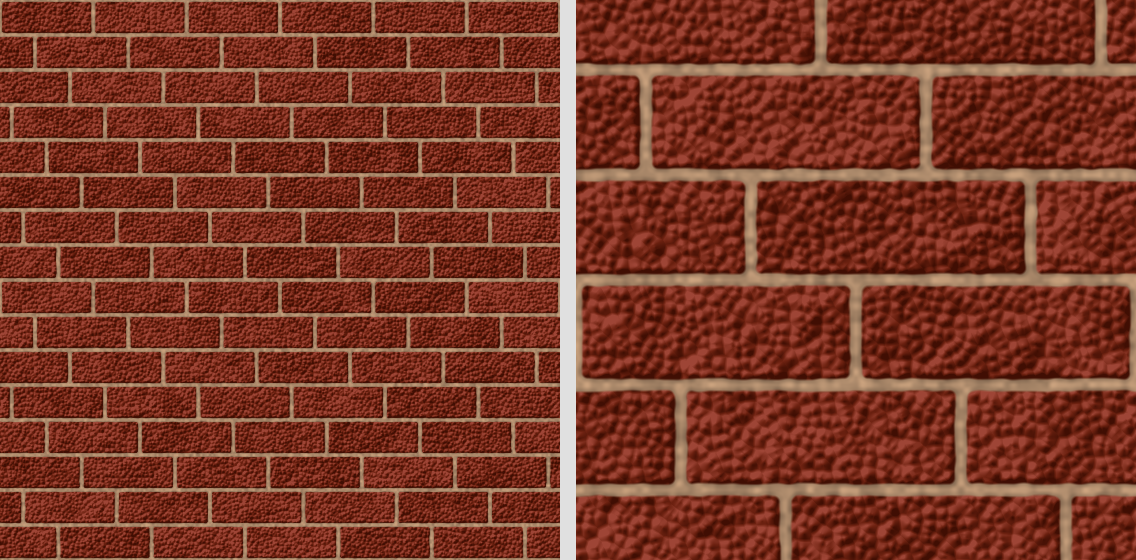
Left: the whole. Right: its middle third, enlarged.
A Shadertoy shader for this texture:

```glsl
const vec2 BRICKS = vec2(6.0, 16.0);       // repeats across and down
const float ROW_SHIFT = 0.375;             // shift per row, in bricks
const float MORTAR_WIDTH = 0.0072;
const float CORNER_RADIUS = 0.0035;
const float EDGE_WOBBLE = 0.0012;
const float BEVEL_WIDTH = 0.0045;
const float GRAIN_CELLS = 150.0;
const float FINE_CELLS = 256.0;
const float PATCH_CELLS = 40.0;
const float EMBOSS_REACH = 0.0014;
const float EMBOSS_GAIN = 1.15;
const float BRICK_VARIATION = 0.16;
const vec2 LIGHT_DIR = vec2(-0.6, 0.8);

const vec3 BRICK_DARK = vec3(0.25, 0.055, 0.01);
const vec3 BRICK_MID = vec3(0.43, 0.132, 0.066);
const vec3 BRICK_LIGHT = vec3(0.62, 0.27, 0.21);
const vec3 MORTAR_COLOR = vec3(0.70, 0.56, 0.435);

// Integer hash giving two values in 0..1
vec2 hash2(vec2 p) {
    uvec2 v = uvec2(ivec2(p)) * 1664525u + 1013904223u;
    v.x += v.y * 1664525u;
    v.y += v.x * 1664525u;
    v ^= v >> 16u;
    v.x += v.y * 1664525u;
    v.y += v.x * 1664525u;
    v ^= v >> 16u;
    return vec2(v & 65535u) / 65535.0;
}

// Value noise wrapping over the unit square
float valueNoise(vec2 uv, float cells) {
    vec2 p = uv * cells;
    vec2 i = floor(p);
    vec2 f = fract(p);
    f = f * f * (3.0 - 2.0 * f);
    float a = hash2(mod(i, cells)).x;
    float b = hash2(mod(i + vec2(1, 0), cells)).x;
    float c = hash2(mod(i + vec2(0, 1), cells)).x;
    float d = hash2(mod(i + vec2(1, 1), cells)).x;
    return mix(mix(a, b, f.x), mix(c, d, f.x), f.y);
}

// Wrapping cellular noise: distance to the nearest feature point
float cellNoise(vec2 uv, float cells) {
    vec2 p = uv * cells;
    vec2 i = floor(p);
    float nearest = 4.0;
    for (int y = -1; y <= 1; y++) {
        for (int x = -1; x <= 1; x++) {
            vec2 id = i + vec2(x, y);
            vec2 delta = id + hash2(mod(id, cells)) - p;
            nearest = min(nearest, dot(delta, delta));
        }
    }
    return sqrt(nearest);
}

// Height of the rough brick face
float roughHeight(vec2 uv) {
    return 0.6 * valueNoise(uv, GRAIN_CELLS * 0.5) - cellNoise(uv, GRAIN_CELLS);
}

float roundedBox(vec2 p, vec2 halfSize, float radius) {
    vec2 q = abs(p) - halfSize + radius;
    return length(max(q, 0.0)) + min(max(q.x, q.y), 0.0) - radius;
}

void mainImage(out vec4 fragColor, in vec2 fragCoord) {
    vec2 uv = fragCoord / iResolution.xy;
    float pixel = 1.0 / min(iResolution.x, iResolution.y);

    // Staggered brick grid
    vec2 grid = uv * BRICKS;
    float row = floor(grid.y);
    grid.x -= ROW_SHIFT * (BRICKS.y - 1.0 - row);
    vec2 brickId = mod(floor(grid), BRICKS);
    vec2 local = (fract(grid) - 0.5) / BRICKS;
    vec2 halfSize = 0.5 / BRICKS - 0.5 * MORTAR_WIDTH;

    // Brick outline, slightly uneven
    float fine = valueNoise(uv, FINE_CELLS) - 0.5;
    float wobble = valueNoise(uv, GRAIN_CELLS) - 0.5;
    float dist = roundedBox(local, halfSize, CORNER_RADIUS) + wobble * EDGE_WOBBLE;
    float brickMask = 1.0 - smoothstep(-0.6, 0.6, dist / max(pixel, 0.0016));

    // Embossed grain lit from the upper left
    vec2 reach = LIGHT_DIR * EMBOSS_REACH;
    float emboss = roughHeight(uv - reach) - roughHeight(uv + reach);
    float tone = 0.57 + EMBOSS_GAIN * emboss + 0.45 * fine;
    tone += 0.25 * (valueNoise(uv, PATCH_CELLS) - 0.5);
    tone += BRICK_VARIATION * (hash2(brickId + 37.0).x - 0.5);

    // Bevel: dark lower and right edges, faint highlight opposite
    vec2 slope = sign(local) * smoothstep(-BEVEL_WIDTH, 0.0, abs(local) - halfSize);
    float bevel = dot(slope, LIGHT_DIR);
    tone += bevel < 0.0 ? 0.85 * bevel : 0.12 * bevel;
    tone = clamp(tone, 0.0, 1.0);
    vec3 brick = mix(BRICK_DARK, BRICK_MID, min(tone * 2.0, 1.0));
    brick = mix(brick, BRICK_LIGHT, max(tone * 2.0 - 1.0, 0.0));

    // Sandy mortar, darker where it meets the bricks
    float contact = smoothstep(0.5 * MORTAR_WIDTH, 0.0, dist);
    vec3 mortar = MORTAR_COLOR * (1.0 + 0.22 * fine + 0.12 * wobble - 0.15 * contact);

    fragColor = vec4(mix(mortar, brick, brickMask), 1.0);
}
```
